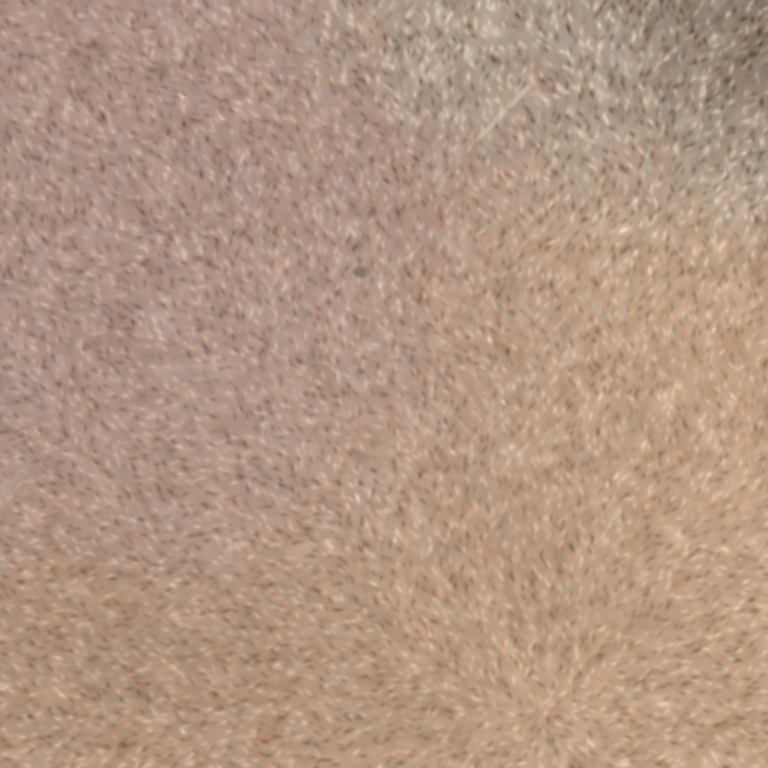
This texture is drawn by a Shadertoy shader. Its source:

```glsl
const vec3 ROSE  = vec3(0.675, 0.568, 0.518);
const vec3 CLAY  = vec3(0.685, 0.566, 0.480);
const vec3 SAND  = vec3(0.752, 0.628, 0.520);
const vec3 ASH   = vec3(0.675, 0.605, 0.540);
const vec3 SHADE = vec3(0.500, 0.440, 0.380);
const vec3 FLECK = vec3(0.860, 0.775, 0.690);
const vec3 PIT   = vec3(0.420, 0.370, 0.310);

const vec2 FAN_CENTER = vec2(0.71, 0.07);
const float FINE_CELLS = 105.0;
const float BROAD_CELLS = 52.0;
const float FLECK_CELLS = 76.0;
const float FINE_GAIN = 0.125;
const float BROAD_GAIN = 0.060;
const float TINT_GAIN = 0.022;
const float FLECK_SHARE = 0.13;
const vec2 FIBER_SIZE = vec2(0.56, 0.30);

vec3 hash3(vec2 p) {
    vec3 q = fract(p.xyx * vec3(0.1031, 0.1030, 0.0973));
    q += dot(q, q.yxz + 33.33);
    return fract((q.xxy + q.yzz) * q.zyx);
}

// Smooth irregular drift from layered, bent sines
float drift(vec2 p) {
    float sum = 0.0, gain = 0.5;
    for (int i = 0; i < 4; i++) {
        p = mat2(0.8, 0.6, -0.6, 0.8) * p + 1.7;
        sum += gain * sin(p.x + 1.3 * sin(p.y)) * cos(p.y + 0.9 * sin(p.x));
        p *= 1.83;
        gain *= 0.62;
    }
    return sum;
}

// Fibers spread out from the fan center and wander with distance
float fiberAngle(vec2 p) {
    vec2 d = p - FAN_CENTER;
    return atan(d.y, d.x) + 0.8 * drift(p * 9.0);
}

// Scattered oriented fibers: x = signed tone, y = tint, z = sparse bright flecks
vec3 fibers(vec2 p, float cells, float seed) {
    vec2 home = floor(p * cells);
    vec3 sum = vec3(0.0);
    for (int y = -1; y <= 1; y++) {
        for (int x = -1; x <= 1; x++) {
            vec2 cell = home + vec2(x, y);
            vec3 place = hash3(cell + seed);
            vec3 look = hash3(cell + seed + 57.0);
            vec2 spot = cell + place.xy;
            float angle = fiberAngle(spot / cells) + 1.5 * (place.z - 0.5);
            vec2 axis = vec2(cos(angle), sin(angle));
            vec2 d = p * cells - spot;
            vec2 local = vec2(dot(d, axis), dot(d, vec2(-axis.y, axis.x)));
            local /= FIBER_SIZE;
            float body = exp(-dot(local, local));
            float bright = smoothstep(1.0 - FLECK_SHARE, 1.0, look.z);
            sum += body * vec3(2.0 * look.x - 1.0, 2.0 * look.y - 1.0, bright);
        }
    }
    return sum;
}

float segment(vec2 p, vec2 a, vec2 b) {
    vec2 d = b - a;
    return length(p - a - d * clamp(dot(p - a, d) / dot(d, d), 0.0, 1.0));
}

void mainImage(out vec4 fragColor, in vec2 fragCoord) {
    vec2 p = fragCoord / iResolution.xy;
    float cloud = drift(p * 7.0);
    float mottle = drift(p * 38.0 + 4.0);

    // Broad color zones
    vec3 color = mix(CLAY, ROSE, smoothstep(0.1, 0.55, p.y + 0.1 * cloud));
    float warm = smoothstep(0.25, 0.95, p.x + 0.25 * (0.5 - p.y) + 0.10 * cloud);
    color = mix(color, SAND, warm);
    float ash = smoothstep(0.70, 0.98, p.y + 0.28 * (p.x - 0.5) + 0.05 * cloud);
    ash *= smoothstep(0.30, 0.60, p.x);
    color = mix(color, ASH, ash);
    float corner = 1.0 - smoothstep(0.0, 0.26, length((p - 1.0) * vec2(1.0, 0.9)));
    color = mix(color, SHADE, 0.85 * corner);
    color += 0.012 * cloud + 0.016 * mottle;

    // Soft furrows around the fan
    vec2 d = p - FAN_CENTER;
    float reach = length(d);
    float furrow = sin(atan(d.y, d.x) * 17.0 + 9.0 * reach + 3.0 * drift(p * 15.0));
    float fan = smoothstep(0.02, 0.10, reach) * (1.0 - smoothstep(0.12, 0.42, reach));
    color -= 0.026 * fan * smoothstep(0.1, 1.0, furrow);

    // Fiber grain, rougher in the ashen area
    vec3 fine = fibers(p, FINE_CELLS, 3.0);
    vec3 broad = fibers(p, BROAD_CELLS, 211.0);
    float rough = 0.9 + 0.35 * ash + 0.12 * cloud;
    color += rough * (FINE_GAIN * fine.x + BROAD_GAIN * broad.x);
    color += TINT_GAIN * (fine.y + broad.y) * vec3(0.6, -0.3, -0.8);

    // Pale flecks
    float fleckZone = 0.28 + 0.30 * smoothstep(0.4, 0.9, p.y) + 0.35 * ash;
    float flecks = fibers(p, FLECK_CELLS, 419.0).z;
    color = mix(color, FLECK, clamp(flecks * fleckZone, 0.0, 0.8));

    // One broken pale scratch and one small pit
    float scratch = segment(p + 0.004 * mottle, vec2(0.61, 0.805), vec2(0.70, 0.90));
    float broken = smoothstep(-0.25, 0.35, drift(p * 45.0));
    color = mix(color, FLECK, 0.6 * broken * (1.0 - smoothstep(0.001, 0.006, scratch)));
    float pit = length((p - vec2(0.47, 0.645)) * vec2(0.8, 1.2)) + 0.007 * mottle;
    color = mix(color, PIT, 0.6 * (1.0 - smoothstep(0.004, 0.015, pit)));

    fragColor = vec4(clamp(color, 0.0, 1.0), 1.0);
}
```
